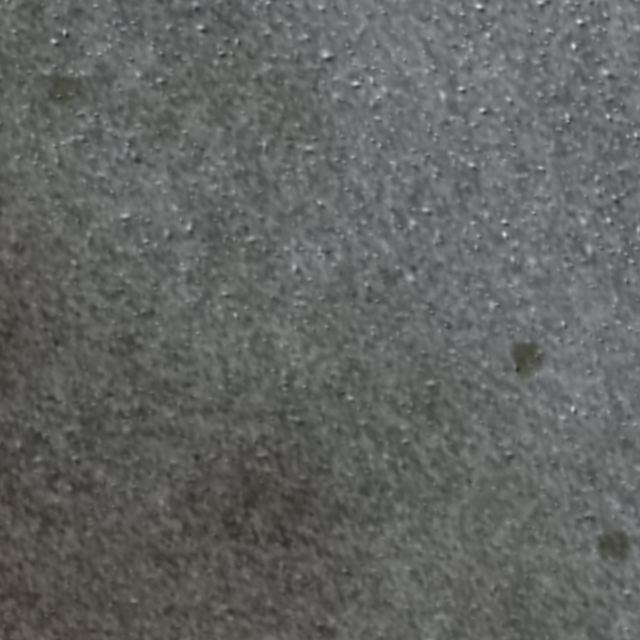
Give the GLSL for this texture, as a WebGL 2 fragment shader.

```glsl
#version 300 es
precision highp float;
// Worn grey asphalt: soft streaky grain, pale stone glints with shadows, and a few olive stains.

uniform vec2 u_resolution;
out vec4 fragColor;

const vec3 WARM_DARK = vec3(0.312, 0.295, 0.28);
const vec3 NEUTRAL = vec3(0.36, 0.366, 0.352);
const vec3 COOL_LIGHT = vec3(0.432, 0.442, 0.447);
const vec3 GLINT_TINT = vec3(0.95, 0.98, 1.04);
const vec3 STAIN_COLOR = vec3(0.275, 0.28, 0.235);

const float STREAK_ANGLE = -0.7;     // direction of grain and chips
const float GRAIN_SCALE = 120.0;     // grains per canvas height
const float GRAIN_STRETCH = 0.68;    // lower is longer
const float GRAIN_CONTRAST = 0.165;
const float MOTTLE_CONTRAST = 0.035;
const float CLOUD_CONTRAST = 0.08;

const float LARGE_CHIP_CELLS = 34.0;
const float SMALL_CHIP_CELLS = 70.0;
const float LARGE_CHIP_GAIN = 0.46;
const float SMALL_CHIP_GAIN = 0.22;
const float PIT_GAIN = 0.18;

const int STAIN_COUNT = 3;
const vec2 STAIN_START = vec2(0.10, 0.86);
const vec2 STAIN_STEP = vec2(0.86, 0.29);
const float STAIN_RADIUS = 0.026;

float hash(vec2 p) {
    return fract(sin(dot(p, vec2(127.1, 311.7))) * 43758.5);
}

vec2 rotate(vec2 p, float angle) {
    float c = cos(angle), s = sin(angle);
    return vec2(c * p.x + s * p.y, c * p.y - s * p.x);
}

float noise(vec2 p) {
    vec2 cell = floor(p), f = fract(p);
    f = f * f * (3.0 - 2.0 * f);
    float low = mix(hash(cell), hash(cell + vec2(1, 0)), f.x);
    float high = mix(hash(cell + vec2(0, 1)), hash(cell + vec2(1, 1)), f.x);
    return mix(low, high, f.y);
}

// Centred noise, drawn out along the streak direction
float streaks(vec2 uv, float scale, float turn, float seed) {
    vec2 p = rotate(uv, STREAK_ANGLE + turn) * scale;
    return noise(p * vec2(GRAIN_STRETCH, 1.0) + seed) - 0.5;
}

// Broad patches, centred on zero
float clouds(vec2 uv, float seed) {
    vec2 p = rotate(uv, 0.5) + seed;
    return 0.6 * noise(p * 4.0) + 0.4 * noise(p * 10.0) - 0.5;
}

// Scattered soft chips, each bright with a dark side to the lower right
float chips(vec2 uv, float cells, vec2 size, float rarity, float seed) {
    vec2 p = uv * cells;
    vec2 home = floor(p);
    float sum = 0.0;
    for (int y = -1; y <= 1; y++) {
        for (int x = -1; x <= 1; x++) {
            vec2 cell = home + vec2(x, y);
            vec2 key = cell + seed;
            vec2 center = cell + vec2(hash(key + 3.1), hash(key + 7.7));
            float angle = STREAK_ANGLE + 1.8 * (hash(key + 11.3) - 0.5);
            vec2 radius = size * mix(0.7, 1.25, hash(key + 17.9));
            vec2 light = rotate(p - center, angle) / radius;
            vec2 shade = rotate(p - center - vec2(0.8, -1.0) * size.y, angle) / radius;
            float strength = pow(hash(key + 23.5), rarity);
            sum += strength * (exp(-dot(light, light)) - 0.6 * exp(-dot(shade, shade)));
        }
    }
    return sum;
}

// Coverage of the round stains, with ragged soft rims
float stains(vec2 uv) {
    float cover = 0.0;
    float ragged = 0.014 * (noise(uv * 60.0) - 0.5) + 0.010 * (noise(uv * 120.0) - 0.5);
    for (int i = 0; i < STAIN_COUNT; i++) {
        vec2 center = fract(STAIN_START + float(i) * STAIN_STEP);
        float edge = length(uv - center) + ragged - STAIN_RADIUS;
        cover = max(cover, 1.0 - smoothstep(-0.013, 0.009, edge));
    }
    return cover;
}

void main() {
    vec2 uv = gl_FragCoord.xy / u_resolution.y;

    // Ground tone: warm and dark at lower left, cool and pale toward the right and top
    float cloud = clouds(uv, 5.0);
    float slope = uv.x + 0.85 * uv.y + 0.6 * cloud;
    vec3 color = mix(WARM_DARK, NEUTRAL, smoothstep(0.2, 0.75, slope));
    color = mix(color, COOL_LIGHT, smoothstep(0.65, 1.3, slope));
    color += CLOUD_CONTRAST * clouds(uv, 19.0);

    // Grain
    float grain = 0.7 * streaks(uv, GRAIN_SCALE, 0.0, 31.0)
                + 0.6 * streaks(uv, GRAIN_SCALE * 1.2, -0.5, 57.0);
    float mottle = streaks(uv, GRAIN_SCALE * 0.36, 0.3, 83.0);
    color += GRAIN_CONTRAST * grain + MOTTLE_CONTRAST * mottle;

    // Stains and dark pits
    color = mix(color, STAIN_COLOR + 0.08 * grain, 0.85 * stains(uv));
    color -= PIT_GAIN * max(chips(uv, 26.0, vec2(0.2, 0.12), 9.0, 131.0), 0.0);

    // Stone glints, denser toward the upper right
    float density = mix(0.35, 1.0, smoothstep(0.3, 1.3, 0.55 * uv.x + uv.y + 0.5 * cloud));
    float glint = LARGE_CHIP_GAIN * chips(uv, LARGE_CHIP_CELLS, vec2(0.23, 0.155), 4.5, 41.0)
                + SMALL_CHIP_GAIN * chips(uv, SMALL_CHIP_CELLS, vec2(0.33, 0.24), 2.5, 71.0);
    color += density * glint * GLINT_TINT;

    fragColor = vec4(clamp(color, 0.0, 1.0), 1.0);
}
```
